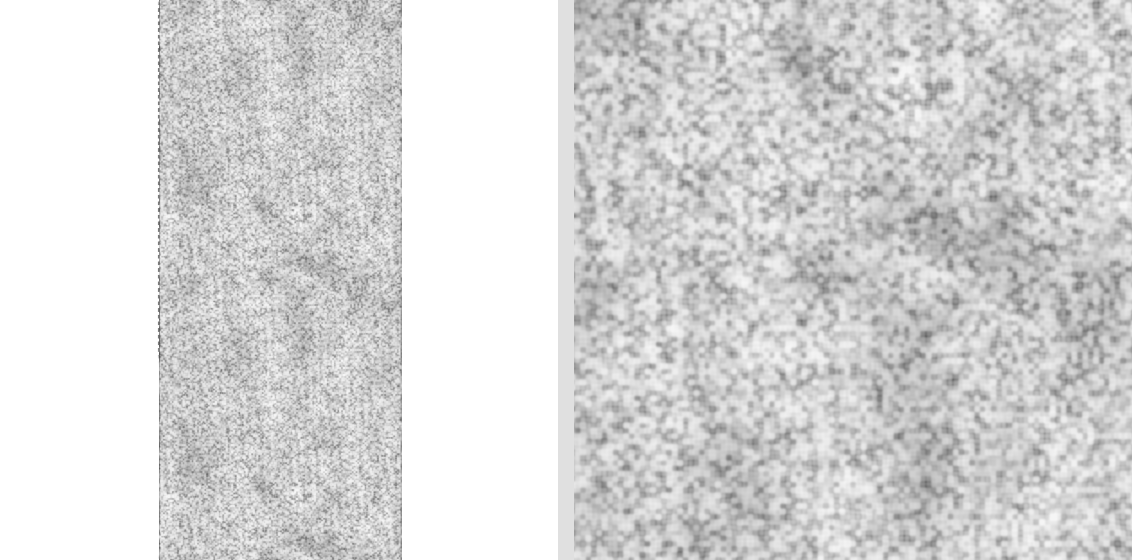
Left, the full canvas; right, a detail of the centre.
Write a WebGL 2 fragment shader that draws this texture.

```glsl
#version 300 es
precision highp float;
// A tall strip of grey speckled felt between two plain white margins.
// Fine wrapped noise makes the grain; coarser layers add dark blotches and
// faint upright streaks. The cloth repeats a whole number of times in height.

#define STRIP_LEFT 0.285
#define STRIP_RIGHT 0.720
#define REPEATS_Y 2.0
#define BASE_TONE 0.805
#define GRAIN_CONTRAST 0.075
#define GRAIN_SKEW 0.012
#define CLOUD_CONTRAST 0.018
#define BLOTCH_DEPTH 0.045
#define STREAK_CONTRAST 0.012
#define GRAIN_CELLS vec2(310.0, 156.0)
#define STITCHES 84.0

uniform vec2 u_resolution;
out vec4 fragColor;

float hash(vec2 p) {
  return fract(sin(dot(p, vec2(127.1, 311.7))) * 43758.5453);
}

// Wrapping value noise with zero mean and the same variance everywhere,
// so that fine cells do not beat against the sampling grid.
float noise(vec2 uv, vec2 cells, float seed) {
  vec2 p = uv * cells;
  vec2 cell = floor(p);
  vec2 f = smoothstep(0.0, 1.0, p - cell);
  float sum = 0.0, power = 0.0;
  for (int j = 0; j < 2; j++) {
    for (int i = 0; i < 2; i++) {
      vec2 corner = vec2(i, j);
      vec2 blend = mix(1.0 - f, f, corner);
      float weight = blend.x * blend.y;
      sum += weight * (hash(mod(cell + corner, cells) + seed) - 0.5);
      power += weight * weight;
    }
  }
  return sum * sqrt(12.0 / power);
}

// Speckle: one sharp layer and one slightly wider one.
float grain(vec2 uv) {
  float fine = noise(uv, GRAIN_CELLS, 3.7);
  float wide = noise(uv, floor(GRAIN_CELLS * 0.62), 19.3);
  return (fine + 0.55 * wide) / 1.141;
}

float clothTone(vec2 uv) {
  float speck = grain(uv);
  float cloud = 0.75 * noise(uv, vec2(19.0, 9.0), 41.2)
              + 0.65 * noise(uv, vec2(46.0, 23.0), 57.9);
  float streak = noise(uv, vec2(62.0, 3.0), 73.1);
  float blotch = max(cloud - 0.9, 0.0);
  float tone = BASE_TONE + GRAIN_CONTRAST * speck - GRAIN_SKEW * speck * speck;
  return tone - CLOUD_CONTRAST * cloud - BLOTCH_DEPTH * blotch
       + STREAK_CONTRAST * streak;
}

// Soft-edged band from a to b.
float band(float x, float a, float b, float soft) {
  return smoothstep(a - soft, a + soft, x) - smoothstep(b - soft, b + soft, x);
}

void main() {
  vec2 uv = gl_FragCoord.xy / u_resolution;
  float soft = 0.6 / u_resolution.x;

  // Speckled strip on white
  float tone = clothTone(vec2(uv.x, fract(uv.y * REPEATS_Y)));
  float strip = band(uv.x, STRIP_LEFT, STRIP_RIGHT, soft);
  float shade = mix(1.0, clamp(tone, 0.3, 0.96), strip);

  // Thin selvedge lines, uneven along their length
  float wear = 0.5 + 0.2 * noise(uv, vec2(1.0, 120.0), 88.4);
  float rightLine = band(uv.x, STRIP_RIGHT - 0.002, STRIP_RIGHT, soft);
  float leftLine = band(uv.x, STRIP_LEFT, STRIP_LEFT + 0.002, soft);
  shade *= 1.0 - 0.5 * wear * (rightLine + leftLine);

  // Dashes along the upper part of the left edge
  float phase = abs(fract(uv.y * STITCHES) - 0.5);
  float dash = 1.0 - smoothstep(0.2, 0.35, phase);
  float upper = smoothstep(-0.5, -0.3, cos(6.28319 * (uv.y - 0.68)));
  float edge = band(uv.x, STRIP_LEFT - 0.002, STRIP_LEFT + 0.001, soft);
  shade = mix(shade, 0.35, 0.8 * dash * upper * edge);

  fragColor = vec4(vec3(shade), 1.0);
}
```
